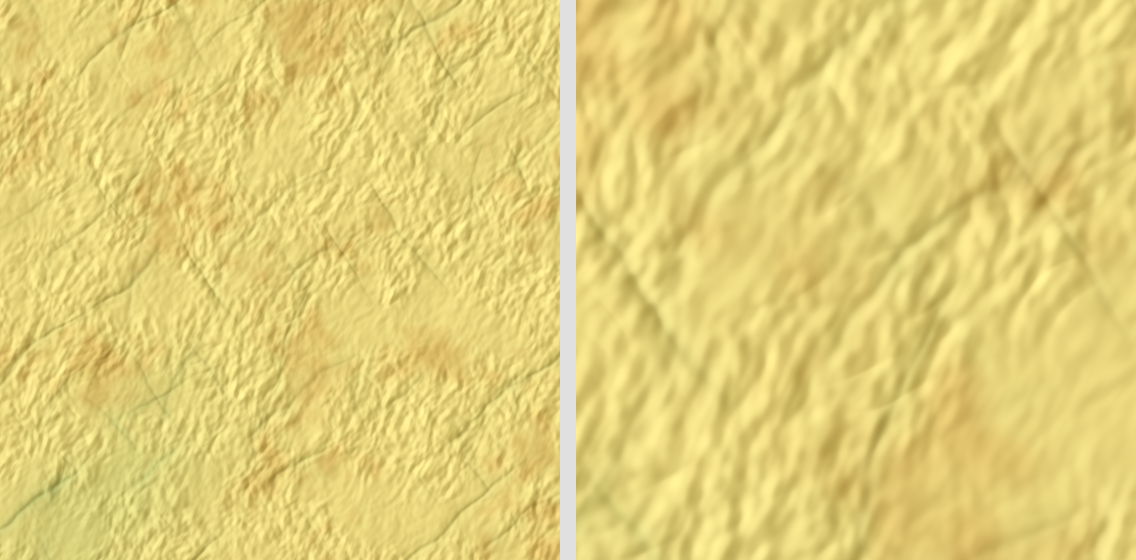
Left, the full canvas; right, a detail of the centre.
Give the GLSL for this texture map, as a Shadertoy shader.

```glsl
// Shaded relief of dry, faulted uplands in sandy yellow with a greenish lowland.
// A height field of crinkled, stretched noise, cut by broken faults and small
// gullies, is lit from the west and tinted by broad elevation.

const vec3 SAND  = vec3(0.907, 0.834, 0.486);
const vec3 OCHRE = vec3(0.850, 0.710, 0.380);
const vec3 SAGE  = vec3(0.765, 0.770, 0.455);
const vec3 LIGHT_TINT = vec3(0.95, 1.0, 0.90);
const vec3 VALLEY_SHADE = vec3(0.050, 0.040, 0.030);

const vec2 LIGHT_DIR  = vec2(-0.94, 0.34);
const vec2 STRIKE     = vec2(0.76, 0.65);   // direction of the main faults
const vec2 CROSS      = vec2(0.55, -0.83);  // direction of the cross faults
const vec2 STEEP      = vec2(0.32, 0.95);   // direction of the steep faults
const vec2 GRAIN_DIR  = vec2(0.40, 0.92);   // long axis of the surface grain
const vec2 GRAIN_FREQ = vec2(54.0, 31.0);
const vec2 FINE_FREQ  = vec2(100.0, 70.0);
const vec2 GULLY_FREQ = vec2(38.0, 17.0);
const float LUMP_FREQ = 22.0;
const float HILL_FREQ = 8.0;
const float FAULT_WIDTH = 0.0044;
const float FAULT_DEPTH = 0.0068;
const float SLOPE_STEP  = 0.0013;
const float RELIEF_GAIN = 0.083;

float hash(vec2 cell) {
    uvec2 k = uvec2(ivec2(cell) + 4096) * uvec2(1597u, 3571u);
    uint n = (k.x ^ (k.y << 7u)) * 277803u;
    n = (n ^ (n >> 15u)) * 73856093u;
    n ^= n >> 13u;
    return float(n & 65535u) / 65535.0;
}

float cornerSlope(vec2 cell, vec2 offset) {
    float angle = 6.2832 * hash(cell);
    return dot(vec2(cos(angle), sin(angle)), offset);
}

// Gradient noise, roughly -0.6 to 0.6
float noise(vec2 p) {
    vec2 i = floor(p), f = p - i;
    vec2 u = f * f * f * (f * (f * 6.0 - 15.0) + 10.0);
    vec2 e = vec2(1.0, 0.0);
    float low  = mix(cornerSlope(i, f), cornerSlope(i + e, f - e), u.x);
    float high = mix(cornerSlope(i + e.yx, f - e.yx), cornerSlope(i + 1.0, f - 1.0), u.x);
    return mix(low, high, u.y);
}

// Noise folded into creases with rounded crests between them
float crease(vec2 p) {
    float n = noise(p);
    return sqrt(n * n + 0.003);
}

vec2 perp(vec2 v) { return vec2(-v.y, v.x); }

// Coordinates across and along a direction
vec2 frame(vec2 p, vec2 dir) { return vec2(dot(p, perp(dir)), dot(p, dir)); }

// Jittered cuts, each a narrow notch in a shallow trough, broken along their length
float faults(vec2 p, vec2 dir, float spacing, float seed, float cover) {
    vec2 q = frame(p, dir);
    q.x += 0.050 * noise(p * 3.2 + seed) + 0.020 * noise(p * 8.0 + seed)
         + 0.005 * noise(p * 30.0 + seed);
    float id = floor(q.x / spacing);
    float centre = (id + 0.5 + 0.4 * (hash(vec2(id, seed)) - 0.5)) * spacing;
    float d = (q.x - centre) / FAULT_WIDTH;
    float fade = smoothstep(-0.12, 0.22, noise(vec2(q.y * 4.5, id * 7.3 + seed)) + cover);
    float notch = exp(-d * d) + 0.7 * exp(-d * d / 8.0);
    return fade * (0.4 + 0.7 * hash(vec2(id, seed + 9.0))) * notch;
}

float channels(vec2 p) {
    return faults(p, STRIKE, 0.10, 3.0, 0.04)
         + 0.8 * faults(p, CROSS, 0.11, 17.0, -0.03)
         + 0.7 * faults(p, STEEP, 0.14, 41.0, -0.03);
}

float height(vec2 p) {
    // Smooth valley floors alternate with crinkled uplands
    float patches = noise(p * 6.0 + 11.0) + 0.5 * noise(p * 15.0 + 13.0);
    float rough = mix(0.40, 1.2, smoothstep(-0.28, 0.08, patches));
    vec2 q = p + 0.010 * vec2(noise(p * 14.0 + 2.0), noise(p * 14.0 + 47.0));
    vec2 grain = frame(q, GRAIN_DIR);
    float h = 0.80 * noise(grain * GRAIN_FREQ) / GRAIN_FREQ.x;
    h += 0.75 * noise(grain * FINE_FREQ + 23.0) / FINE_FREQ.x;
    h += 0.45 * crease(q * LUMP_FREQ + 71.0) / LUMP_FREQ;

    // Gullies follow one fault direction or the other by region
    float region = smoothstep(-0.12, 0.12, noise(p * 5.0 + 83.0));
    float strikeGully = crease(frame(q, STRIKE) * GULLY_FREQ + 29.0);
    float crossGully  = crease(frame(q, CROSS) * GULLY_FREQ + 57.0);
    h += 0.65 * mix(strikeGully, crossGully, region) / GULLY_FREQ.x;
    return rough * h + 0.22 * noise(p * HILL_FREQ + 91.0) / HILL_FREQ
         - FAULT_DEPTH * channels(p);
}

// Broad colour: ochre on the high patches, sage around the lower left valley
vec3 groundTint(vec2 p, float valley) {
    float upland = noise(p * 4.6 + 8.0) + 0.6 * noise(p * 10.0 + 19.0)
                 + 0.5 * noise(p * 26.0 + 37.0);
    vec2 basin = (frame(p, STRIKE) + vec2(0.04, -0.17)) / vec2(0.13, 0.28);
    basin += 0.6 * noise(p * 8.0 + 53.0);
    float lowland = exp(-dot(basin, basin));
    vec3 tint = mix(SAND, OCHRE, 0.80 * smoothstep(0.06, 0.60, upland) * (1.0 - lowland));
    float wet = lowland * (0.50 + 0.50 * min(valley, 1.0));
    return mix(tint, SAGE, wet) - VALLEY_SHADE * valley;
}

void mainImage(out vec4 fragColor, in vec2 fragCoord) {
    vec2 p = fragCoord / iResolution.y;

    // Slope facing the light
    vec2 e = LIGHT_DIR * SLOPE_STEP;
    float slope = (height(p - e) - height(p + e)) / (2.0 * SLOPE_STEP);

    // Compress the brightest slopes more than the shaded ones
    float shade = slope > 0.0 ? slope / (1.0 + 0.25 * slope) : slope / (1.0 - 0.10 * slope);
    vec3 colour = groundTint(p, channels(p)) + RELIEF_GAIN * shade * LIGHT_TINT;
    fragColor = vec4(clamp(colour, 0.0, 1.0), 1.0);
}
```
